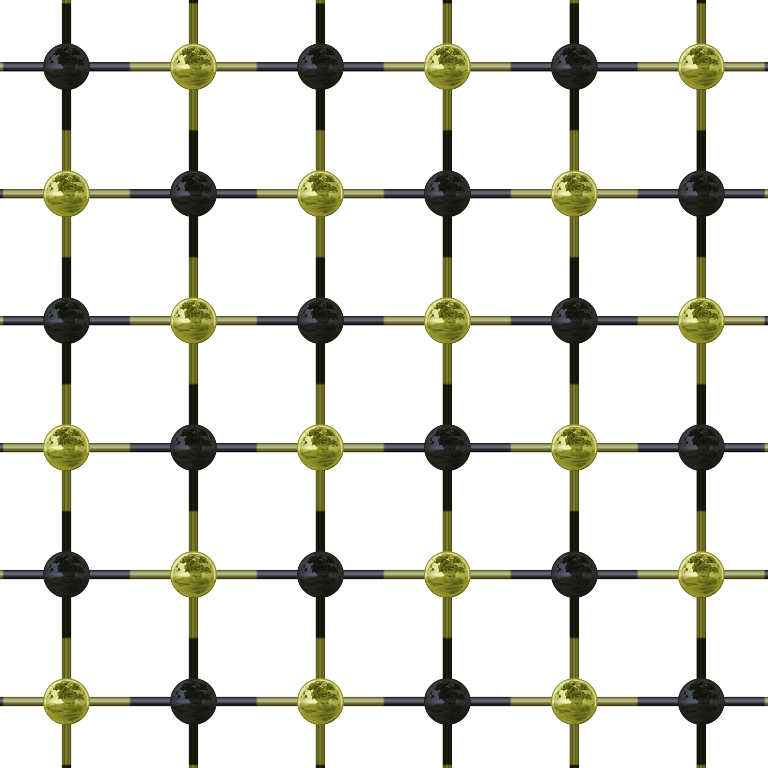
Reproduce this pattern procedurally as a WebGL 2 fragment shader.

```glsl
#version 300 es
precision highp float;
// A square lattice of glossy balls joined by thin rods on white, alternating
// olive gold and black like a checkerboard. Each ball mirrors a procedural
// landscape (sky, noisy foliage, ground); rods are shaded across their width.

uniform vec2 u_resolution;
out vec4 fragColor;

float hash(vec2 p) {
    vec3 h = fract(vec3(p.xyx) * 0.1031);
    h += dot(h, h.yzx + 33.33);
    return fract((h.x + h.y) * h.z);
}

float noise(vec2 p) {
    vec2 i = floor(p), f = fract(p);
    f = f * f * (3.0 - 2.0 * f);
    return mix(mix(hash(i), hash(i + vec2(1, 0)), f.x),
               mix(hash(i + vec2(0, 1)), hash(i + vec2(1, 1)), f.x), f.y);
}

float fbm(vec2 p) {
    float sum = 0.0, amp = 0.5;
    for (int i = 0; i < 4; i++) {
        sum += amp * noise(p);
        p = p * 2.1 + 7.3;
        amp *= 0.5;
    }
    return sum;
}

float bump(float x, float center, float width) {
    float d = (x - center) / width;
    return exp(-d * d);
}

// Horizontal rods catch the sky; t runs from -1 (bottom) to 1 (top).
vec3 horizontalRod(float t, float gold) {
    float groove = 0.94 + 0.06 * cos(t * 11.0);
    float shine = bump(t, 0.2, 0.55);
    vec3 black = mix(vec3(0.09, 0.08, 0.09), vec3(0.42, 0.45, 0.50), shine);
    vec3 olive = mix(vec3(0.35, 0.33, 0.09), vec3(0.78, 0.80, 0.58), shine);
    return mix(black, olive, gold) * groove * mix(0.65, 1.0, smoothstep(-1.0, -0.5, t));
}

// Vertical rods reflect dark foliage with narrow lengthwise streaks.
vec3 verticalRod(float t, float gold) {
    float streak = 0.5 + 0.5 * cos(t * 9.0 + 0.6);
    float round_ = 1.0 - 0.35 * t * t;
    vec3 black = mix(vec3(0.06, 0.07, 0.03), vec3(0.12, 0.13, 0.06), streak);
    vec3 olive = mix(vec3(0.37, 0.37, 0.09), vec3(0.52, 0.53, 0.19), streak);
    return mix(black, olive, gold) * round_;
}

// Mirrored landscape on a ball; n is the position on its unit disc.
vec3 ball(vec2 n, float gold) {
    float r2 = min(dot(n, n), 1.0);
    vec2 bent = n / (0.45 + 0.55 * sqrt(1.0 - r2));

    // Sky with ragged tree crowns
    float sky = 0.62 + 0.25 * bump(length(n - vec2(-0.35, 0.35)), 0.0, 0.5);
    float crowns = fbm(bent * 4.2 + 11.0) + 0.22 * bump(length(n - vec2(0.12, 0.42)), 0.0, 0.5);
    float leaves = smoothstep(0.46, 0.58, crowns) * smoothstep(1.0, 0.75, length(n));
    float upper = mix(sky, 0.14 + 0.25 * noise(bent * 15.0), leaves);

    // Ground, streaked sideways and darkening toward the lower right
    float lower = 0.2 + 0.42 * fbm(bent * vec2(3.0, 9.0) + 3.0);
    lower *= 1.0 - 0.35 * bump(length(n - vec2(0.3, -0.55)), 0.0, 0.45);

    float horizon = -0.12 - 0.12 * n.x * n.x + 0.08 * (noise(n * 6.0) - 0.5);
    float above = smoothstep(-0.06, 0.06, n.y - horizon);
    float light = mix(lower, upper, above);
    light += 0.28 * bump(n.y, 0.0, 0.07) * bump(n.x, -0.15, 0.5);
    light += 0.18 * bump(sqrt(r2), 0.92, 0.05) * gold;
    light *= 1.0 - 0.35 * smoothstep(0.92, 1.0, sqrt(r2));
    light = clamp(light, 0.0, 1.0);

    vec3 olive = mix(vec3(0.17, 0.19, 0.04), vec3(0.58, 0.58, 0.17), smoothstep(0.05, 0.5, light));
    olive = mix(olive, vec3(0.93, 0.95, 0.70), smoothstep(0.5, 0.95, light));
    vec3 black = mix(vec3(0.04, 0.05, 0.03), vec3(0.16, 0.15, 0.13), smoothstep(0.05, 0.55, light));
    black = mix(black, vec3(0.33, 0.36, 0.43), smoothstep(0.5, 1.0, light) * above);
    return mix(black, olive, gold);
}

void main() {
    // Six nodes each way, with half-cells of rod at the borders
    vec2 p = (gl_FragCoord.xy / u_resolution - 0.0866) / 0.1653;
    vec2 id = floor(p + 0.5);
    vec2 q = p - id;
    float aa = 1.0 / (0.1653 * min(u_resolution.x, u_resolution.y));
    float gold = 1.0 - mod(id.x + id.y, 2.0);

    // Rods change colour halfway between nodes
    vec2 rodGold = mix(vec2(gold), vec2(0.5), smoothstep(0.5 - aa, 0.5, abs(q)));
    vec2 rodMask = 1.0 - smoothstep(-0.5 * aa, 0.5 * aa, abs(q.yx) - 0.037);

    vec3 color = vec3(1.0);
    color = mix(color, horizontalRod(clamp(q.y / 0.037, -1.0, 1.0), rodGold.x), rodMask.x);
    color = mix(color, verticalRod(clamp(q.x / 0.037, -1.0, 1.0), rodGold.y), rodMask.y);

    // Ball over the crossing
    float edge = length(q) - 0.184;
    color = mix(color, ball(q / 0.184, gold), 1.0 - smoothstep(-0.5 * aa, 0.5 * aa, edge));
    fragColor = vec4(color, 1.0);
}
```
